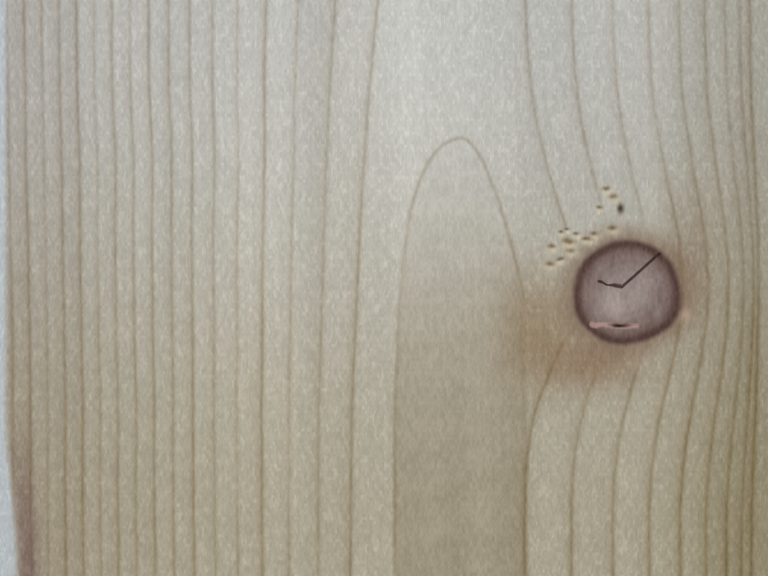
A WebGL 2 fragment shader for this texture:

```glsl
#version 300 es
precision highp float;
// Pale softwood board: leaning growth rings, a pointed arch of grain and one dark knot.
uniform vec2 u_resolution;
out vec4 fragColor;

float hash(vec2 p) {
  return fract(sin(dot(p, vec2(127.1, 311.7))) * 43758.5453);
}

float noise(vec2 p) {
  vec2 i = floor(p), f = fract(p);
  f = f * f * (3.0 - 2.0 * f);
  return mix(mix(hash(i), hash(i + vec2(1, 0)), f.x),
             mix(hash(i + vec2(0, 1)), hash(i + vec2(1, 1)), f.x), f.y);
}

float glow(vec2 offset, vec2 size) {
  vec2 q = offset / size;
  return exp(-dot(q, q));
}

float segment(vec2 p, vec2 a, vec2 b) {
  vec2 ab = b - a;
  return length(p - a - ab * clamp(dot(p - a, ab) / dot(ab, ab), 0.0, 1.0));
}

// Soft brown edge with a broad late-wood shade on its left
float ring(float d, float width) {
  float soft = d < 0.0 ? exp(d / 0.014) : exp(-d / 0.004);
  return 0.5 * exp(-d * d / (width * width)) + 0.5 * soft;
}

void main() {
  vec2 p = gl_FragCoord.xy / u_resolution.y;
  float wobble = 0.004 * (noise(p * vec2(5.0, 7.0)) - 0.5);
  vec2 g = p + vec2(wobble + 0.001 * (noise(p * vec2(20.0, 60.0)) - 0.5), 0.0);
  vec2 k = p - vec2(1.089, 0.493);
  float knotR = length(k * vec2(1.0, 1.03)) + 0.008 * (noise(p * 18.0) - 0.5);

  // Board tone: cool light above, warm tan below, shaded sides
  vec3 col = mix(vec3(0.665, 0.64, 0.565), vec3(0.735, 0.735, 0.715), smoothstep(0.05, 1.0, p.y));
  col += 0.05 * glow(p - vec2(0.68, 0.8), vec2(0.14, 0.4));
  col += 0.035 * glow(p - vec2(0.42, 0.5), vec2(0.12, 0.6));
  col -= vec3(0.08, 0.09, 0.11) * smoothstep(1.05, 1.333, p.x);
  col -= vec3(0.04, 0.05, 0.05) * smoothstep(0.25, 0.0, p.x);
  col -= vec3(0.03, 0.035, 0.04) * glow(p - vec2(0.58, 0.85), vec2(0.055, 0.3));
  col += 0.03 * (noise(p * vec2(24.0, 1.5)) - 0.5);

  // Rings on the left, widening toward the middle
  float grain = 0.0;
  for (int i = -2; i < 15; i++) {
    float n = float(i);
    float x = 0.083 + 0.0304 * n + 2.57e-6 * n * n * n * n;
    x += p.y * p.y * (0.06 * pow(max(n, 0.0) / 14.0, 5.0) - 0.012);
    float strength = 0.4 + 0.35 * hash(vec2(n, 3.0)) + 0.35 * noise(vec2(n * 7.3, p.y * 5.0));
    grain = max(grain, ring(g.x - x, 0.0035) * strength);
  }

  // Rings on the right, bulging round the knot
  for (int j = 0; j < 9; j++) {
    float n = float(j);
    float reach = k.y > 0.0 ? 0.25 : 0.17 + 0.015 * n;
    float x = 0.911 + 0.085 * n - 0.0045 * n * n;
    x += (0.086 - 0.009 * n) * exp(-k.y * k.y / (reach * reach));
    float shown = j < 3 ? smoothstep(0.105, 0.16, knotR) : 1.0;
    float strength = (k.y > 0.0 ? 0.4 : 0.55) + 0.5 * noise(vec2(n * 5.1 + 40.0, p.y * 5.0));
    grain = max(grain, ring(g.x - x, 0.0038) * strength * shown);
  }

  // Pointed arch: darker inside, fine brown outline
  float drop = 0.76 - g.y;
  float side = g.x - 0.799;
  float halfWidth = side < 0.0 ? 0.115 : 0.06;
  if (side > 0.0) side = max(side - 0.2 * clamp(drop, 0.0, 0.3), 0.0);
  float u = side / halfWidth;
  float fall = exp(-drop / 0.15);
  float arch = (u * u - 1.0 + fall) / length(vec2(2.0 * u / halfWidth, fall / 0.15) + 1e-4);
  float inside = smoothstep(0.004, -0.008, arch);
  float outline = exp(-arch * arch / 1.6e-5) * (0.5 + 0.6 * noise(p * 9.0));
  if (p.x > 0.8) outline *= smoothstep(0.44, 0.53, p.y);
  col -= vec3(0.05, 0.058, 0.066) * inside * smoothstep(0.8, 0.35, p.y);
  col += 0.016 * inside * (noise(p * vec2(12.0, 65.0)) - 0.5);
  grain = max(grain, 0.7 * outline);
  col -= vec3(0.115, 0.142, 0.17) * grain;

  // Resin stains around the knot
  col = mix(col, vec3(0.50, 0.39, 0.26), 0.5 * glow(p - vec2(0.935, 0.43), vec2(0.07, 0.10)));
  col = mix(col, vec3(0.50, 0.38, 0.28), 0.6 * glow(p - vec2(1.03, 0.37), vec2(0.09, 0.045)));
  col = mix(col, vec3(0.45, 0.35, 0.27), 0.55 * smoothstep(0.14, 0.09, knotR));
  col = mix(col, vec3(0.50, 0.41, 0.32), 0.4 * glow(p - vec2(1.20, 0.54), vec2(0.045, 0.11)));
  col = mix(col, vec3(0.72, 0.62, 0.56), 0.6 * glow(p - vec2(1.19, 0.452), vec2(0.012, 0.014)));

  // Torn pits above the knot, each a pale chip with a shadow
  for (int i = 0; i < 17; i++) {
    float n = float(i);
    vec2 jitter = vec2(hash(vec2(n, 1.0)), hash(vec2(n, 2.0))) - 0.5;
    float along = n / 16.0;
    vec2 q = p - vec2(0.968, 0.56) - along * along * vec2(0.105, 0.08) - jitter * vec2(0.045, 0.07);
    float size = 0.004 + 0.004 * hash(vec2(n, 5.0));
    col = mix(col, vec3(0.80, 0.76, 0.66), 0.75 * glow(q, vec2(size * 1.5, size)));
    col = mix(col, vec3(0.34, 0.26, 0.17), 0.6 * glow(q + vec2(0.002, -0.006), vec2(size, size * 0.6)));
  }
  col = mix(col, vec3(0.18, 0.14, 0.09), 0.8 * glow(p - vec2(1.077, 0.638), vec2(0.006, 0.009)));

  // Knot: purple-grey heart, faint rings, dark rim
  vec3 heart = mix(vec3(0.56, 0.51, 0.49), vec3(0.47, 0.40, 0.38), smoothstep(0.02, 0.085, knotR));
  heart += 0.007 * sin(knotR * 420.0) + 0.06 * (noise(p * vec2(70.0, 35.0)) - 0.5);
  heart += 0.07 * glow(k + vec2(0.03, 0.03), vec2(0.035, 0.03));
  float rim = (knotR - 0.088) / 0.010;
  heart = mix(heart, vec3(0.30, 0.22, 0.20), 0.8 * exp(-rim * rim));
  col = mix(col, heart, smoothstep(0.101, 0.089, knotR));

  // Bent crack and a pink chipped slot
  vec2 c = k + 0.006 * (noise(p * 90.0) - 0.5);
  float crack = min(segment(c, vec2(-0.052, 0.016), vec2(-0.009, 0.009)),
                    segment(c, vec2(-0.009, 0.009), vec2(0.057, 0.068)));
  col = mix(col, vec3(0.18, 0.12, 0.11), 0.75 * smoothstep(0.004, 0.0005, crack));
  float slot = segment(c, vec2(-0.062, -0.057), vec2(0.014, -0.060));
  col = mix(col, vec3(0.74, 0.60, 0.57), 0.7 * smoothstep(0.008, 0.002, slot));
  col = mix(col, vec3(0.13, 0.09, 0.08), 0.9 * glow(c - vec2(-0.013, -0.058), vec2(0.016, 0.0035)));

  // Bright left margin and the bruise beneath it
  float margin = 0.018 + 0.02 * smoothstep(0.3, 0.0, p.y);
  float bruise = smoothstep(0.32, 0.05, p.y) * glow(vec2(p.x - margin - 0.012, 0.0), vec2(0.02));
  col = mix(col, vec3(0.45, 0.36, 0.35), 0.6 * bruise);
  col = mix(col, vec3(0.74, 0.78, 0.81), 0.8 * smoothstep(margin, margin - 0.016, p.x));

  // Fine fibres, with silvery flecks gathered in the pale bands
  float fibre = noise(p * vec2(230.0, 90.0)) + 0.8 * noise(p * vec2(380.0, 210.0)) - 0.9;
  float fleck = smoothstep(0.55, 0.95, noise(p * vec2(250.0, 130.0) + 17.0));
  float pale = (1.0 - 0.7 * inside) * (1.0 - grain) * smoothstep(0.09, 0.14, knotR);
  col += 0.045 * fibre + 0.04 * (fleck - 0.2) * pale;
  fragColor = vec4(clamp(col, 0.0, 1.0), 1.0);
}
```
